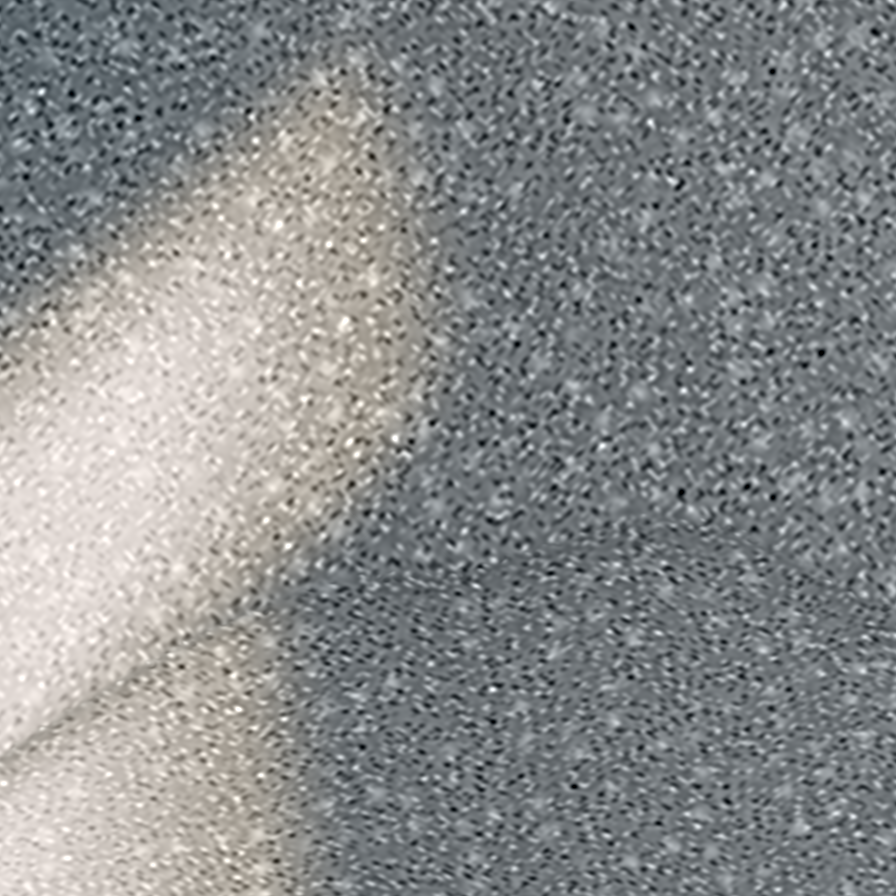
Give the GLSL for this texture, as a Shadertoy shader.

```glsl
#define UPPER_GRAIN 82.0
#define LOWER_GRAIN 84.0
#define KNOT_DENSITY 22.0
#define KNOT_GLOW 0.23
#define GRAIN_CONTRAST 0.60
#define EDGE_SOFTNESS 0.007
#define SHADE_COLOR vec3(0.422, 0.444, 0.458)
#define RIM_COLOR vec3(0.650, 0.625, 0.582)
#define CORE_COLOR vec3(0.890, 0.858, 0.840)

vec3 hash3(vec2 p) {
    vec3 q = fract(vec3(p.xyx) * vec3(0.1031, 0.1030, 0.0973));
    q += dot(q, q.yxz + 33.33);
    return fract((q.xxy + q.yzz) * q.zyx);
}

mat2 rotation(float a) {
    float c = cos(a), s = sin(a);
    return mat2(c, -s, s, c);
}

// Cellular splats: x is zero-mean fibre grain, y is bright knots
vec2 splats(vec2 p, float jitter, float sharpness) {
    vec2 cell = floor(p), sum = vec2(0.0);
    for (int j = -1; j <= 1; j++)
    for (int i = -1; i <= 1; i++) {
        vec2 id = cell + vec2(i, j);
        vec3 rnd = hash3(id + 100.0);
        vec2 d = p - id - 0.5 - jitter * (rnd.xy - 0.5);
        float falloff = sharpness * dot(d, d);
        float spot = exp(-falloff);
        sum += spot * vec2((rnd.z - 0.5) * (1.0 - falloff),
                           smoothstep(0.15, 0.9, rnd.z));
    }
    return sum;
}

// Height of the fold separating the two layers of cloth
float foldHeight(float x) {
    float ripple = smoothstep(0.3, 0.5, x) * sin(13.0 * (x - 0.39));
    return 0.155 + 0.72 * x - 0.53 * x * x - 0.024 * ripple;
}

// Crossing diagonal threads
float upperGrain(vec2 p) {
    vec2 a = rotation(0.75) * p * UPPER_GRAIN * vec2(0.7, 1.2);
    vec2 b = rotation(-0.7) * p * UPPER_GRAIN * vec2(0.75, 1.2);
    return splats(a, 1.0, 4.8).x + splats(b + 37.0, 1.0, 4.8).x;
}

// Finer threads, flattened by the slant of the cloth
float lowerGrain(vec2 p) {
    vec2 a = rotation(-0.35) * p * LOWER_GRAIN * vec2(0.75, 1.4);
    vec2 b = rotation(0.45) * p * LOWER_GRAIN * vec2(0.85, 1.35);
    return splats(a, 1.0, 4.8).x + 0.85 * splats(b + 53.0, 1.0, 4.8).x;
}

// Light on the upper cloth: x is the warm rim, y is the pale core
vec2 upperLight(vec2 p) {
    float top = (0.65 + 0.81 * p.x - p.y) / 1.29;
    float bulge = p.y - 0.62;
    float right = 0.515 - 0.9 * bulge * bulge - p.x;
    float bottom = (p.y - p.x - 0.035) / 1.414;
    float rim = smoothstep(-0.04, 0.075, top)
              * smoothstep(-0.04, 0.11, right)
              * smoothstep(-0.045, 0.06, bottom);
    float core = smoothstep(0.0, 0.17, top)
               * smoothstep(0.06, 0.37, right)
               * smoothstep(-0.03, 0.13, bottom);
    return vec2(rim, core);
}

// Light on the lower cloth, fading to the right and toward the fold
vec2 lowerLight(vec2 p, float depth) {
    float rim = 1.0 - smoothstep(0.26, 0.40, p.x + 0.12 * (p.y - 0.1));
    float core = 1.0 - smoothstep(-0.03, 0.34, p.x);
    return vec2(rim * smoothstep(-0.07, 0.03, depth),
                core * smoothstep(-0.03, 0.08, depth));
}

void mainImage(out vec4 fragColor, in vec2 fragCoord) {
    vec2 uv = fragCoord / iResolution.xy;
    vec2 warped = uv + 0.004 * sin(uv.yx * vec2(19.0, 23.0) + vec2(0.0, 1.7));

    // Separate the layers with a slightly fibrous edge
    float grainUpper = upperGrain(warped);
    float grainLower = lowerGrain(warped);
    float depth = foldHeight(uv.x) - uv.y;
    float edge = depth + 0.01 * grainLower;
    float lower = smoothstep(-EDGE_SOFTNESS, EDGE_SOFTNESS, edge);
    float grain = mix(grainUpper, grainLower, lower);
    vec2 light = mix(upperLight(uv), lowerLight(uv, depth), lower);

    // Broad shade and patches of light
    vec3 color = SHADE_COLOR + vec3(0.02) * smoothstep(0.5, 1.0, uv.x);
    float corner = 1.0 - smoothstep(0.0, 0.45, length(uv - vec2(0.0, 1.0)));
    color -= vec3(0.05, 0.03, 0.02) * corner;
    color = mix(color, RIM_COLOR, light.x);
    color = mix(color, CORE_COLOR, light.y);

    // Contact shading along the fold
    float contact = 1.0 - 0.6 * light.x;
    color -= 0.045 * contact * lower * exp(-max(depth, 0.0) * 22.0);
    color -= 0.020 * contact * (1.0 - lower) * exp(min(depth, 0.0) * 28.0);

    // Pale knots in loosely spaced slanted rows
    vec2 upperRows = rotation(0.32) * warped * KNOT_DENSITY;
    vec2 lowerRows = rotation(0.2) * warped * KNOT_DENSITY * vec2(1.0, 1.15);
    float knots = mix(splats(upperRows, 0.6, 22.0).y,
                      splats(lowerRows + 19.0, 0.4, 26.0).y, lower);
    color += knots * KNOT_GLOW * mix(1.0, 0.35, light.y);

    // Fibres fade inside knots and where the light washes them out
    float contrast = GRAIN_CONTRAST * (1.0 - 0.45 * min(knots, 1.0));
    color += grain * contrast * mix(1.0, 0.42, light.y);

    fragColor = vec4(clamp(color, 0.0, 1.0), 1.0);
}
```
